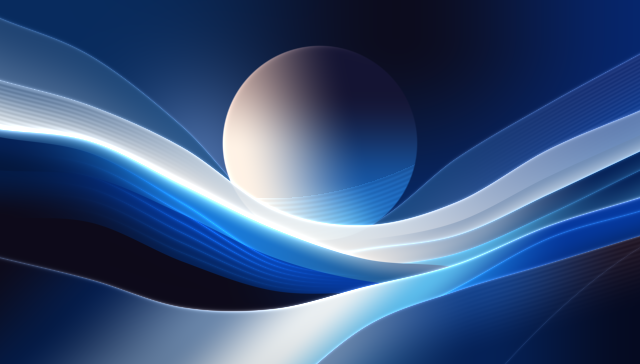
Give the GLSL for this background, as a WebGL 1 fragment shader.

```glsl
precision highp float;
uniform vec2 u_resolution;

const vec3 INK = vec3(.05, .04, .10);
const vec3 NAVY = vec3(.02, .13, .34);
const vec3 ROYAL = vec3(.02, .22, .62);
const vec3 AZURE = vec3(.10, .48, .85);
const vec3 CYAN = vec3(.36, .74, .93);
const vec3 STEEL = vec3(.14, .35, .56);
const vec3 SLATE = vec3(.42, .53, .67);
const vec3 PEARL = vec3(.92, .94, .95);
const vec3 CREAM = vec3(1., .95, .90);
const vec3 BLUSH = vec3(.76, .65, .62);
const vec2 ORB_CENTER = vec2(.5, .607);
const float ORB_RADIUS = .267;
const float HAIRLINE = .003;

// Smooth ramp that accepts edges in either order
float ramp(float a, float b, float x) {
  float t = clamp((x - a) / (b - a), 0., 1.);
  return t * t * (3. - 2. * t);
}

vec3 blend3(float x, vec3 a, vec3 b, vec3 c) {
  return mix(mix(a, b, ramp(0., .5, x)), c, ramp(.5, 1., x));
}

vec4 splineWeight(vec4 t) {
  vec4 a = min(abs(t), 2.);
  vec4 near = (1.5 * a - 2.5) * a * a + 1.;
  vec4 far = ((2.5 - .5 * a) * a - 4.) * a + 2.;
  return mix(near, far, step(1., a));
}

// Spline through eight even heights, extended linearly at the ends
float curve(float x, vec4 l, vec4 r) {
  float s = x * 7.;
  vec4 ends = splineWeight(vec4(s + 1., 8. - s, 2., 2.));
  return dot(l, splineWeight(s - vec4(0., 1., 2., 3.)))
       + dot(r, splineWeight(s - vec4(4., 5., 6., 7.)))
       + ends.x * (2. * l.x - l.y) + ends.y * (2. * r.w - r.z);
}

float rim(float d, float width) { return exp(-abs(d) / width); }
float stripes(float d, float n) { return step(0., d) * (.5 + .5 * cos(6.28318 * d * n)); }

// Sheet below a crest, d being the depth under it, with a lit edge
void sheet(inout vec3 col, float d, vec3 crest, vec3 deep, float depth, float alpha, vec3 edge) {
  float px = .8 / u_resolution.y;
  col = mix(col, mix(crest, deep, ramp(0., depth, d)), alpha * ramp(-px, px, d));
  col += edge * rim(d, HAIRLINE);
}

vec3 orbColor(vec2 q, vec2 p) {
  vec3 c = mix(vec3(.08, .08, .20), vec3(.09, .36, .68), ramp(.55, -.6, q.y));
  c = mix(c, CYAN, .85 * ramp(-.35, -1., q.y) * ramp(.9, .2, q.x));
  vec3 lit = mix(CREAM, BLUSH, ramp(-.1, .8, q.y));
  c = mix(c, lit, ramp(.45, -.9, q.x + .22 * q.y));
  float d = .455 + 1.8 * (p.x - .42) * (p.x - .42) - p.y;
  c += (.03 * step(0., d) + .06 * stripes(d, 75.)) * CYAN;
  return c + .25 * BLUSH * rim(length(q) - 1., .02) * ramp(.6, -.4, q.x);
}

void main() {
  vec2 p = gl_FragCoord.xy / u_resolution;
  float x = p.x, y = p.y, px = 1. / u_resolution.y;

  // Depth under each crest
  float veil = curve(x, vec4(.95, .845, .651, .4), vec4(.38, .566, .715, .852)) - y;
  float ribbon = curve(x, vec4(.779, .708, .594, .425), vec4(.381, .445, .589, .696)) - y;
  float rightA = curve(x, vec4(.1, .1, .2, .27), vec4(.315, .354, .466, .584)) - y;
  float rightB = curve(x, vec4(.1, .1, .1, .2), vec4(.26, .304, .411, .532)) - y;
  float leftA = curve(x, vec4(.646, .612, .493, .372), vec4(.288, .265, .2, .2)) - y;
  float leftB = curve(x, vec4(.623, .578, .441, .285), vec4(.24, .235, .2, .2)) - y;
  float leftC = curve(x, vec4(.532, .514, .411, .292), vec4(.228, .21, .2, .2)) - y;
  float leftD = curve(x, vec4(.402, .388, .281, .201), vec4(.196, .2, .2, .2)) - y;
  float sweep = curve(x, vec4(.292, .231, .155, .151), vec4(.212, .274, .379, .457)) - y;
  float inner = curve(x, vec4(0.), vec4(.08, .21, .345, .42)) - y;
  float front = curve(x, vec4(-.4, -.4, -.3, -.1), vec4(.103, .201, .276, .352)) - y;

  // Sky, glow and far veil
  vec3 col = mix(vec3(.03, .17, .37), vec3(.02, .16, .46), ramp(.3, 1., x));
  float gloom = rim((x - .62) * (x - .62), .0625) * ramp(.35, .9, y);
  col = mix(col, INK, .95 * gloom);
  vec2 g = (p - vec2(.31, .52)) / vec2(.12, .25);
  col += vec3(.26, .27, .30) * exp(-dot(g, g));
  sheet(col, veil, blend3(x, vec3(.15, .29, .47), STEEL, vec3(.1, .19, .46)),
        blend3(x, SLATE, SLATE, vec3(.05, .28, .65)), .25, .8, .35 * SLATE);
  col += .04 * stripes(veil, 90.) * ramp(.7, 1., x);

  // Orb
  vec2 q = (p - ORB_CENTER) * vec2(u_resolution.x * px, 1.) / ORB_RADIUS;
  col = mix(col, orbColor(q, p), ramp(px, -px, (length(q) - 1.) * ORB_RADIUS));

  // Pale ribbon with threads and a fold
  sheet(col, ribbon, blend3(x, SLATE, PEARL, vec3(.4, .51, .7)),
        blend3(x, PEARL, CREAM, vec3(.48, .61, .78)), .13, .94, vec3(.3));
  col -= .07 * stripes(ribbon, 85.) * ramp(.35, .05, x);
  sheet(col, mix(ribbon, rightA, .6), SLATE, PEARL, .06, .45 * ramp(.55, .75, x), vec3(0.));

  // Right waves
  sheet(col, rightA, mix(SLATE, NAVY, ramp(.75, .95, x)), STEEL, .1, ramp(.56, .85, x), .3 * CYAN);
  sheet(col, rightB, mix(CYAN, NAVY, ramp(.7, 1., x)), STEEL, .1, ramp(.5, .8, x), .25 * CYAN);

  // Left waves, from lit crest to dark hollow
  float s = x * 1.5;
  sheet(col, leftA, blend3(s, STEEL, CYAN, SLATE), blend3(s, NAVY, AZURE, STEEL), .05, 1., vec3(0.));
  col += .75 * PEARL * rim(leftA, .008) * ramp(.65, .3, x);
  sheet(col, leftB, blend3(s, NAVY, AZURE, STEEL), blend3(s, NAVY * .7, ROYAL, STEEL), .09, 1., vec3(0.));
  sheet(col, leftC, blend3(s, NAVY * .8, ROYAL, ROYAL), blend3(s, INK, NAVY, NAVY), .13, 1., vec3(0.));
  sheet(col, leftD, blend3(s, INK, INK, NAVY), INK, .12, 1., vec3(0.));
  float shine = rim((x - .34) * (x - .34), .017);
  for (int i = 0; i < 6; i++) {
    float k = float(i);
    col += (.55 - .08 * k) * shine * AZURE * rim(mix(leftB, leftD, k * .17), .004);
  }

  // Bright sweep and its inner wave
  s = x - .6 * (y - .15);
  vec3 body = mix(INK, NAVY * .9, ramp(-.1, .15, s));
  body = mix(body, SLATE, ramp(.1, .36, s));
  body = mix(body, PEARL, ramp(.34, .5, s));
  body = mix(body, CYAN, ramp(.51, .63, s));
  body = mix(body, ROYAL, ramp(.62, .75, s));
  sheet(col, sweep, body, body * .92, .2, 1., .5 * mix(SLATE, PEARL, ramp(0., .4, x)));
  sheet(col, inner, mix(AZURE, ROYAL, ramp(.7, .9, x)), mix(ROYAL, NAVY, ramp(.75, 1., x)),
        .12, ramp(.58, .75, x), .3 * CYAN * ramp(.5, .7, x));

  // Nearest slope and its hairline
  s = 2. * x - 1.;
  sheet(col, front, blend3(s, SLATE, vec3(.08, .26, .55), vec3(.12, .08, .14)),
        blend3(s, STEEL, NAVY, vec3(.02, .04, .13)), .2, 1., .45 * SLATE);
  col += .03 * stripes(front, 80.) * ramp(.65, .85, x) * ramp(.2, 0., front);
  s = 1. - x;
  col += .15 * SLATE * rim(.32 - 1.1 * s - 2. * s * s - y, HAIRLINE);

  gl_FragColor = vec4(clamp(col, 0., 1.), 1.);
}
```
